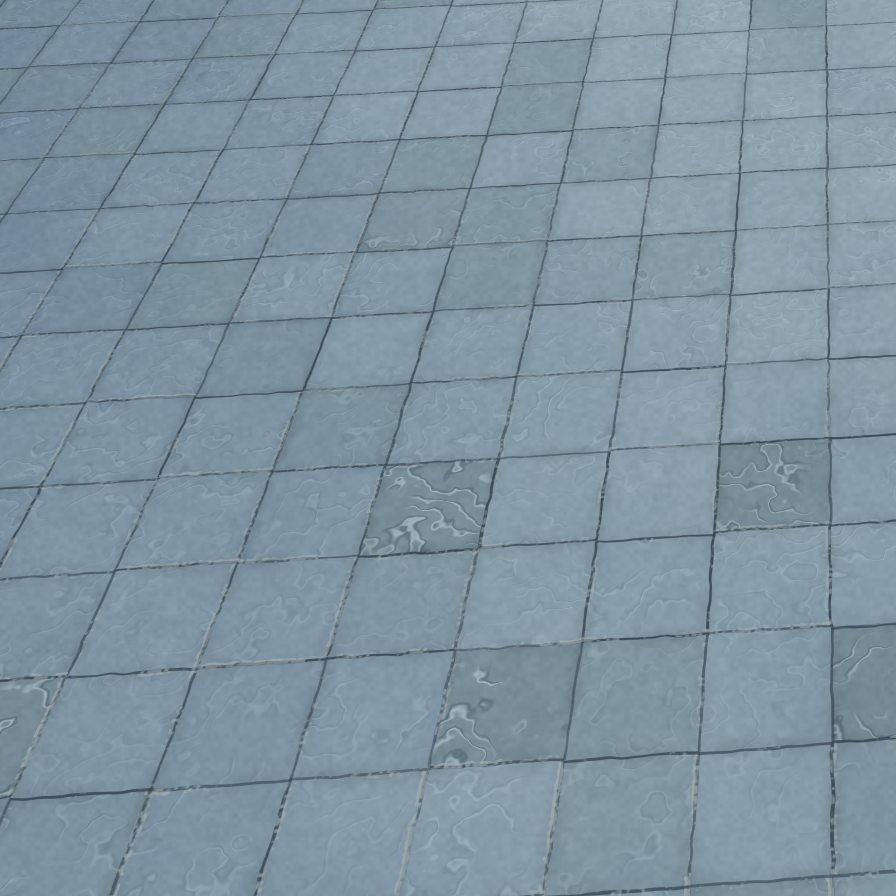
A WebGL 2 fragment shader for this texture:

```glsl
#version 300 es
precision highp float;

uniform vec2 u_resolution;
out vec4 outColor;

float hash(vec2 p) {
    return fract(sin(dot(p, vec2(12.9898, 78.233))) * 43758.5453);
}

float noise(vec2 p) {
    vec2 i = floor(p), f = fract(p);
    f = f * f * (3.0 - 2.0 * f);
    return mix(mix(hash(i), hash(i + vec2(1, 0)), f.x),
               mix(hash(i + vec2(0, 1)), hash(i + vec2(1, 1)), f.x), f.y);
}

float fbm(vec2 p) {
    float sum = 0.0, amp = 0.5;
    for (int i = 0; i < 4; i++) {
        sum += amp * noise(p);
        p = p * 2.03 + 11.7;
        amp *= 0.5;
    }
    return sum;
}

// Coverage of a line of the given half width
float cover(float dist, float halfWidth, float aa) {
    return 1.0 - smoothstep(halfWidth - aa, halfWidth + aa, abs(dist));
}

// Perspective floor: x counts columns, y counts rows towards the viewer
vec2 floorGrid(vec2 p) {
    float t = 1.0 - p.y;
    float depth = t + 1.0664;
    float u = (p.x - 0.9219 - 0.0078 * t) / (0.0781 * depth);
    float v = 14.72 - 25.99 / depth;
    return vec2(u, v + u * (0.077 - 0.0023 * v));
}

// Wavy cleft ridges in the slate: positive on the ridge, negative in its shadow
float ridges(vec2 q, vec2 tile, vec2 aa) {
    float angle = 0.5 + 1.3 * hash(tile + 3.1);
    vec2 s = q + tile * 7.3;
    float warp = fbm(s * 2.3) * 5.0 + noise(s * 8.0) * 0.35;
    float phase = dot(q, vec2(cos(angle), sin(angle))) * 2.6 + warp;
    float blur = 0.05 + 3.0 * max(aa.x, aa.y);
    float crest = cover(fract(phase) - 0.5, 0.06, blur);
    float shadow = cover(fract(phase + 0.14) - 0.5, 0.07, blur);
    return (crest - 0.6 * shadow) * smoothstep(0.25, 0.65, noise(s * 3.1 + 40.0));
}

void main() {
    vec2 p = gl_FragCoord.xy / u_resolution;
    vec2 grid = floorGrid(p);
    vec2 aa = fwidth(grid) * 0.7;
    vec2 tile = floor(grid);
    vec2 local = grid - tile;

    // Broad light: dim blue at the far left, pale at the far right
    float far = mix(0.12, 0.95, smoothstep(-0.1, 0.8, p.x));
    float near = mix(0.5, 0.58, p.x);
    float light = mix(far, near, smoothstep(0.0, 1.0, 1.0 - p.y));
    light += 0.35 * (fbm(grid * 0.9) - 0.47) + 0.14 * (hash(tile) - 0.5);
    vec3 color = mix(vec3(0.43, 0.52, 0.595), vec3(0.575, 0.655, 0.695), light);

    // Some slabs are greener, a few are strongly weathered
    float green = smoothstep(0.65, 1.0, hash(tile + 9.4));
    color = mix(color, vec3(0.46, 0.55, 0.58), 0.5 * green);
    float worn = step(0.93, hash(tile + 21.7)) * smoothstep(0.95, 0.6, p.y);
    color = mix(color, vec3(0.44, 0.52, 0.55), worn * (0.4 + 0.4 * fbm(grid * 5.0)));

    // Slate relief and fine grain
    float relief = 0.025 + 0.035 * hash(tile + 5.5) + 0.1 * worn;
    color += relief * ridges(local, tile, aa);
    color += 0.035 * (noise(p * 190.0) - 0.5) + 0.04 * (fbm(grid * 13.0) - 0.47);

    // Darkened slab borders
    vec2 border = min(local, 1.0 - local);
    float rim = 1.0 - smoothstep(0.0, 0.13, min(border.x, border.y));
    color *= 1.0 - 0.1 * rim * noise(grid * 4.0 + 8.0);

    // Joints: dark gaps with broken, pale mortar, columns first and then rows
    for (int axis = 0; axis < 2; axis++) {
        bool row = axis == 1;
        vec2 q = row ? grid.yx : grid;
        float soft = row ? aa.y : aa.x;
        float line = floor(q.x + 0.5);
        float seed = line * 7.3 + float(axis) * 131.0;
        float edge = hash(vec2(seed, floor(q.y)));

        float across = q.x - line + (edge - 0.5) * (row ? 0.035 : 0.01);
        across += 0.018 * (noise(vec2(q.y * 9.0, seed)) - 0.5);
        float grain = noise(vec2(q.y * 38.0, across * 45.0 + seed));
        float wear = noise(vec2(q.y * 4.5, seed + 50.0));
        float chips = smoothstep(0.5, 0.75, 0.45 * wear + 0.25 * edge + 0.4 * grain);
        chips *= mix(1.0, 0.5, p.y);

        float side = edge > 0.5 ? 0.014 : -0.014;
        float mortar = cover(across + side, 0.012 + 0.016 * grain, soft);
        color = mix(color, vec3(0.64, 0.68, 0.67), 0.75 * chips * mortar);
        float gap = cover(across, 0.008 + 0.008 * wear, soft);
        float depth = (0.55 + 0.4 * hash(vec2(seed, floor(q.y) + 3.0))) * (1.0 - 0.75 * chips);
        color = mix(color, vec3(0.21, 0.27, 0.32), gap * depth);
    }

    outColor = vec4(clamp(color, 0.0, 1.0), 1.0);
}
```
